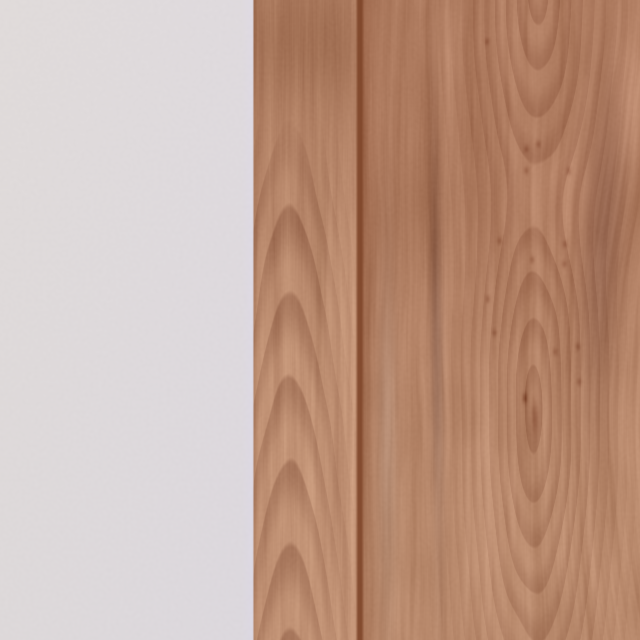
A WebGL 2 fragment shader for this texture:

```glsl
#version 300 es
precision highp float;
// Pale plaster wall beside two wooden boards split by a dark groove.

uniform vec2 u_resolution;
out vec4 fragColor;

const float WALL_EDGE = 0.396;
const float GROOVE_X = 0.5625;

vec2 hash2(vec2 p) {
  vec3 q = fract(vec3(p.xyx) * vec3(0.1031, 0.1030, 0.0973));
  q += dot(q, q.yzx + 33.33);
  return fract((q.xx + q.yz) * q.zy);
}

float corner(vec2 cell, vec2 offset) {
  return dot(hash2(cell) * 2.0 - 1.0, offset);
}

// Gradient noise, roughly -0.6 to 0.6
float noise(vec2 p) {
  vec2 i = floor(p) + 100.0, f = fract(p);
  vec2 u = f * f * f * (f * (f * 6.0 - 15.0) + 10.0);
  vec2 e = vec2(0.0, 1.0);
  return mix(
    mix(corner(i, f), corner(i + e.yx, f - e.yx), u.x),
    mix(corner(i + e.xy, f - e.xy), corner(i + e.yy, f - e.yy), u.x), u.y);
}

float fbm(vec2 p) {
  float sum = 0.0, gain = 1.0;
  for (int i = 0; i < 4; i++) {
    sum += gain * noise(p);
    p = p * 2.03 + 17.3;
    gain *= 0.55;
  }
  return sum;
}

// Soft elliptical spot
float spot(vec2 p, vec2 center, vec2 radius) {
  vec2 q = (p - center) / radius;
  return exp(-dot(q, q));
}

// Growth ring: slow darkening, then a quick soft return to light
float ring(float phase) {
  float t = fract(phase);
  return smoothstep(0.25, 0.9, t) * (1.0 - smoothstep(0.91, 1.0, t));
}

float smoothMin(float a, float b, float k) {
  float h = max(k - abs(a - b), 0.0) / k;
  return min(a, b) - h * h * k * 0.25;
}

vec3 wall(vec2 p) {
  vec3 color = mix(vec3(0.872, 0.853, 0.853), vec3(0.868, 0.850, 0.868), p.x / WALL_EDGE);
  color += 0.012 * (p.y - 0.5) * vec3(1.0, 0.8, 0.2);
  color += vec3(0.0, 0.0, 0.02) * smoothstep(0.375, WALL_EDGE, p.x);
  return color + 0.008 * noise(p * 150.0);
}

// Narrow board with stacked pointed arches
vec3 leftBoard(vec2 p) {
  float dx = p.x - 0.453 + 0.006 * noise(vec2(p.x * 8.0, p.y * 5.0));
  float height = p.y + 70.0 * dx * dx / (1.0 + 5.0 * abs(dx));
  height += 0.012 * noise(p * vec2(25.0, 9.0));
  float arch = ring((height - 0.154) / 0.132) * exp(-220.0 * dx * dx);
  arch *= 1.0 - smoothstep(0.65, 0.85, p.y);
  float streaks = fbm(vec2((p.x + 0.02 * p.y * dx) * 75.0, p.y * 2.5));
  vec3 color = mix(vec3(0.755, 0.570, 0.455), vec3(0.690, 0.495, 0.385), smoothstep(0.4, 1.0, p.y));
  color -= vec3(0.100, 0.105, 0.095) * arch;
  color += vec3(0.060, 0.065, 0.060) * streaks;
  color -= 0.055 * spot(p, vec2(0.48, 0.93), vec2(0.12, 0.09));
  color -= 0.045 * spot(p, vec2(0.50, 0.58), vec2(0.010, 0.18));
  return color - 0.06 * (1.0 - smoothstep(WALL_EDGE, WALL_EDGE + 0.010, p.x));
}

// Wide board with long oval figure and grey streaks
vec3 rightBoard(vec2 p) {
  vec2 warp = vec2(0.008 * noise(p * vec2(9.0, 5.0)), 0.025 * noise(p * vec2(18.0, 7.0)));
  vec2 q = p + warp;
  float lower = length((q - vec2(0.835, 0.36)) * vec2(5.0, 1.0));
  float upper = length((q - vec2(0.842, 1.03)) * vec2(4.2, 1.0));
  float field = smoothMin(lower, upper, 0.12);
  float oval = ring(field / 0.073) * exp(-pow((p.x - 0.84) / 0.12, 2.0));
  float bend = 0.035 * sin(p.y * 4.5) * smoothstep(0.80, 0.98, p.x);
  float streaks = fbm(vec2((q.x + bend) * 48.0, p.y * 1.8));
  float fine = noise(vec2((q.x + bend) * 150.0, p.y * 4.0));
  float cloud = fbm(p * vec2(9.0, 5.0));

  vec3 color = mix(vec3(0.725, 0.540, 0.425), vec3(0.690, 0.490, 0.380), smoothstep(0.1, 0.8, p.y));
  color -= vec3(0.060, 0.065, 0.060) * oval;
  color += vec3(0.070, 0.075, 0.075) * streaks + 0.028 * fine + 0.035 * cloud;
  color += vec3(0.000, 0.025, 0.040) * spot(p, vec2(0.605, 0.32), vec2(0.014, 0.28));
  color -= vec3(0.085, 0.065, 0.040) * spot(p, vec2(0.682 + 0.012 * (0.5 - p.y), 0.46), vec2(0.009, 0.30));
  color -= vec3(0.085, 0.075, 0.055) * spot(p, vec2(0.945 - bend * 0.4, 0.62), vec2(0.030, 0.22));
  color -= 0.035 * spot(p, vec2(0.67, 0.68), vec2(0.07, 0.10));
  color += 0.035 * spot(p, vec2(0.77, 0.17), vec2(0.07, 0.16));
  color += 0.045 * spot(p, vec2(0.98, 0.88), vec2(0.025, 0.14));

  // Knot at the heart and small flecks along its axis
  float flecks = spot(p, vec2(0.836, 0.347), vec2(0.006, 0.026));
  flecks += spot(p, vec2(0.820, 0.378), vec2(0.004, 0.008));
  for (int i = 0; i < 14; i++) {
    vec2 r = hash2(vec2(float(i) + 3.0, 41.0));
    vec2 center = vec2(0.76 + 0.15 * r.x, 0.18 + 0.76 * sqrt(r.y));
    flecks += 0.6 * spot(p, center, vec2(0.004, 0.006));
  }
  return color - vec3(0.13, 0.15, 0.14) * min(flecks, 1.0);
}

void main() {
  vec2 p = gl_FragCoord.xy / u_resolution;
  vec3 wood = mix(leftBoard(p), rightBoard(p), smoothstep(0.559, 0.566, p.x));
  wood += 0.014 * noise(p * 170.0);

  // Groove: bright lip, dark slot, fading shade on the right
  float d = p.x - GROOVE_X;
  wood += 0.035 * spot(p, vec2(GROOVE_X - 0.011, p.y), vec2(0.005, 1.0));
  float shade = smoothstep(-0.002, 0.003, d) * exp(-max(d, 0.0) / 0.016);
  wood -= vec3(0.090, 0.110, 0.110) * shade;
  float slot = smoothstep(-0.008, -0.002, d) * (1.0 - smoothstep(0.001, 0.008, d));
  wood = mix(wood, vec3(0.49, 0.265, 0.155), 0.88 * slot);

  float boardMask = smoothstep(WALL_EDGE - 0.002, WALL_EDGE + 0.002, p.x);
  fragColor = vec4(mix(wall(p), wood, boardMask), 1.0);
}
```
